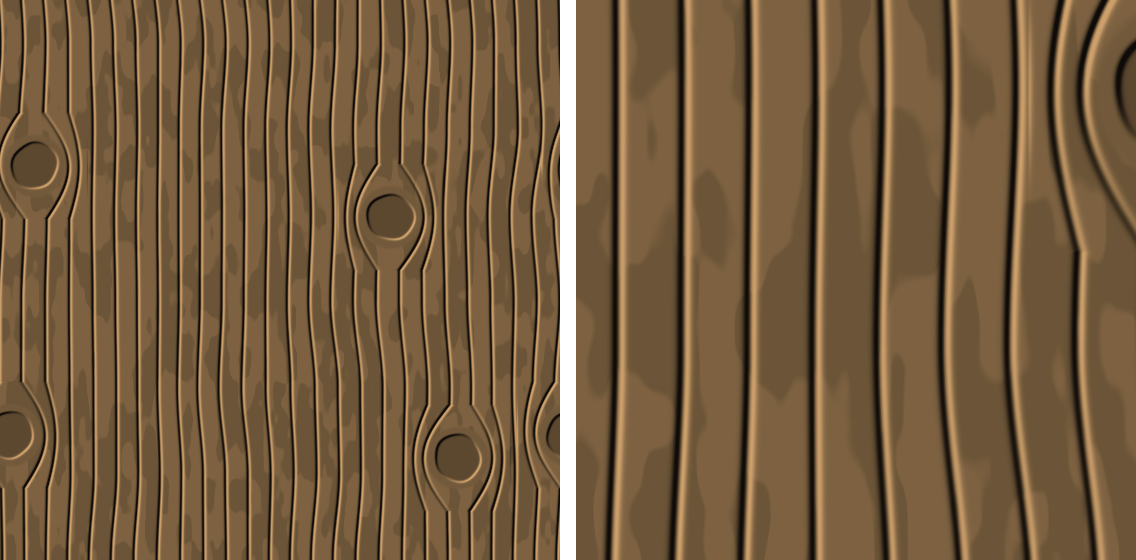
Left, the full canvas; right, a detail of the centre.
This texture is drawn by a Shadertoy shader. Its source:

```glsl
// Carved wooden bark: wavy vertical grooves that part around round knots.
// A warped grain coordinate gives the grooves; its gradient lights them
// from the upper left, over a two-tone ground of streaky thresholded noise.

const vec2 LIGHT = vec2(-0.78, 0.62);
const vec2 KNOTS[4] = vec2[4](vec2(0.062, 0.704), vec2(0.698, 0.612),
                              vec2(0.818, 0.182), vec2(0.018, 0.223));

float hash(vec2 p) {
    return fract(sin(dot(p, vec2(127.1, 311.7))) * 43758.5453);
}

float noise(vec2 p) {
    vec2 i = floor(p), f = fract(p);
    f = f * f * (3.0 - 2.0 * f);
    return mix(mix(hash(i), hash(i + vec2(1, 0)), f.x),
               mix(hash(i + vec2(0, 1)), hash(i + vec2(1, 1)), f.x), f.y);
}

// Offset from a knot, wrapped around the canvas sides
vec2 fromKnot(vec2 p, vec2 knot) {
    vec2 d = p - knot;
    d.x -= round(d.x);
    return d;
}

// Horizontal position before the knots pushed the grain aside, plus waviness
float grainCoord(vec2 p) {
    float x = p.x;
    const float reach = 0.095;
    for (int i = 0; i < 4; i++) {
        vec2 d = fromKnot(vec2(x, p.y), KNOTS[i]);
        if (abs(d.x) < reach && abs(d.y) < reach) {
            float push = 0.053 * cos(1.5708 * d.y / reach);
            float side = max(abs(d.x) - push, 0.0) / (1.0 - push / reach);
            x += sign(d.x) * side - d.x;
        }
    }
    return x + 0.02 * (noise(vec2(x * 5.0, p.y * 6.5) + 3.0) - 0.5);
}

// Slanted light across one groove: dark on one wall, bright on the other
float grooveShade(vec2 p) {
    const float spacing = 0.04, e = 0.0008;
    float u = grainCoord(p);
    vec2 grad = vec2(grainCoord(p + vec2(e, 0)) - grainCoord(p - vec2(e, 0)),
                     grainCoord(p + vec2(0, e)) - grainCoord(p - vec2(0, e))) / (2.0 * e);
    float steep = max(length(grad), 0.01);
    float s = (u - spacing * round(u / spacing)) / steep / 0.0022;
    return -dot(grad / steep, LIGHT) * s * exp(0.5 - 0.5 * s * s);
}

void mainImage(out vec4 fragColor, in vec2 fragCoord) {
    vec2 p = fragCoord / iResolution.xy;
    float shade = grooveShade(p);

    // Streaky blotches
    float streak = 0.7 * noise(p * vec2(48.0, 17.0)) + 0.3 * noise(p * vec2(95.0, 36.0) + 40.0);
    float tone = smoothstep(0.44, 0.51, streak);

    // Sunken knots with a plain collar
    float hollow = 0.0;
    for (int i = 0; i < 4; i++) {
        vec2 d = fromKnot(p, KNOTS[i]);
        float angle = atan(d.y, d.x), r = length(d);
        float rim = r - 0.041 - 0.0015 * sin(2.0 * angle + float(i) * 2.0)
                  - 0.0007 * sin(5.0 * angle + float(i));
        tone = mix(tone, 0.4, smoothstep(0.059, 0.052, r));
        hollow = max(hollow, smoothstep(0.0015, -0.0015, rim));
        shade -= dot(d / max(r, 0.001), LIGHT) * exp(-pow(rim / 0.0024, 2.0));
    }

    vec3 wood = mix(vec3(0.42, 0.33, 0.215), vec3(0.49, 0.382, 0.255), tone);
    wood = mix(wood, vec3(0.36, 0.28, 0.185), hollow);

    // Shadowed and lit walls
    wood = mix(wood, vec3(0.06, 0.045, 0.03), clamp(-1.3 * shade, 0.0, 1.0));
    wood = mix(wood, vec3(0.80, 0.625, 0.42), clamp(1.25 * shade, 0.0, 1.0));
    fragColor = vec4(wood, 1.0);
}
```
